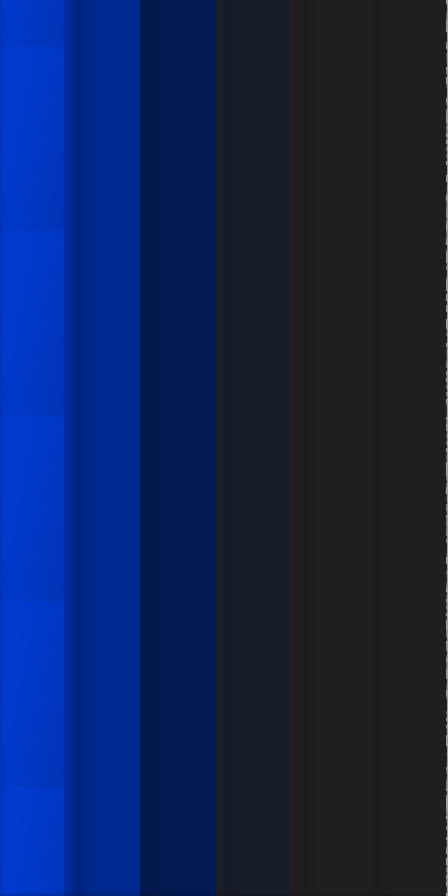
This background is drawn by a WebGL 2 fragment shader. Its source:

```glsl
#version 300 es
precision highp float;
// Vertical bands stepping from bright blue to charcoal, with soft folds and a frayed right edge.

uniform vec2 u_resolution;
out vec4 outColor;

const vec3 BRIGHT_BLUE = vec3(0.000, 0.220, 0.785);
const vec3 ROYAL_BLUE = vec3(0.000, 0.160, 0.560);
const vec3 NAVY = vec3(0.012, 0.103, 0.325);
const vec3 SLATE = vec3(0.092, 0.116, 0.160);
const vec3 CHARCOAL = vec3(0.118, 0.122, 0.130);
const vec3 FRAY_COLOR = vec3(0.62);

float hash(vec2 p) {
    return fract(sin(dot(p, vec2(127.1, 311.7))) * 43758.5453);
}

// Antialiased step at an edge
float edgeMask(float x, float edge, float pixel) {
    return smoothstep(edge - 0.5 * pixel, edge + 0.5 * pixel, x);
}

// Soft bump around a centre
float bump(float x, float center, float width) {
    float d = (x - center) / width;
    return exp(-d * d);
}

// Lit lip followed by a shallow shadow, just right of an edge
float fold(float x, float edge, float lip, float shadow) {
    float side = step(edge, x);
    return 1.0 + side * (lip * bump(x, edge + 0.007, 0.010)
                       - shadow * bump(x, edge + 0.033, 0.017));
}

// Stacked panels, each fading from upper left to lower right
float panelShade(vec2 uv, float period, float offset) {
    float t = fract((uv.y - offset) / period);
    float across = clamp(uv.x / 0.143, 0.0, 1.0);
    float diagonal = smoothstep(0.2, 1.25, across * 0.8 + (1.0 - t) * 0.45);
    return 1.03 - 0.11 * diagonal;
}

// Lays a folded band over everything to the right of its edge
vec3 addBand(vec3 base, vec3 color, float x, float edge, vec2 foldAmount, float pixel) {
    vec3 folded = color * fold(x, edge, foldAmount.x, foldAmount.y);
    return mix(base, folded, edgeMask(x, edge, pixel));
}

void main() {
    vec2 uv = gl_FragCoord.xy / u_resolution;
    float pixel = 1.0 / u_resolution.x;

    // Bands from left to right
    vec3 color = BRIGHT_BLUE * panelShade(uv, 0.2067, 0.122);
    color *= 1.0 - 0.10 * bump(uv.x, 0.0, 0.008);
    color = addBand(color, ROYAL_BLUE, uv.x, 0.143, vec2(0.10, 0.12), pixel);
    color = addBand(color, NAVY, uv.x, 0.3125, vec2(-0.04, 0.08), pixel);
    color = addBand(color, SLATE, uv.x, 0.482, vec2(0.03, 0.09), pixel);
    color = addBand(color, CHARCOAL, uv.x, 0.648, vec2(0.01, 0.08), pixel);

    // Neutral tint at the dark seams and a faint crease in the charcoal
    color += vec3(0.016, 0.008, -0.012) * bump(uv.x, 0.490, 0.008) * step(0.482, uv.x);
    color += vec3(0.006, 0.002, -0.010) * bump(uv.x, 0.658, 0.014) * step(0.648, uv.x);
    color *= 1.0 - 0.07 * bump(uv.x, 0.846, 0.012);

    // Dark rim along the bottom
    color *= 1.0 - 0.15 * bump(uv.y, 0.0, 0.003);

    // Frayed pale edge at the right
    float row = floor(uv.y * 256.0);
    float frayStart = 0.995 + 0.003 * hash(vec2(row, 3.0));
    color = mix(color, FRAY_COLOR, edgeMask(uv.x, frayStart, pixel));

    outColor = vec4(color, 1.0);
}
```
